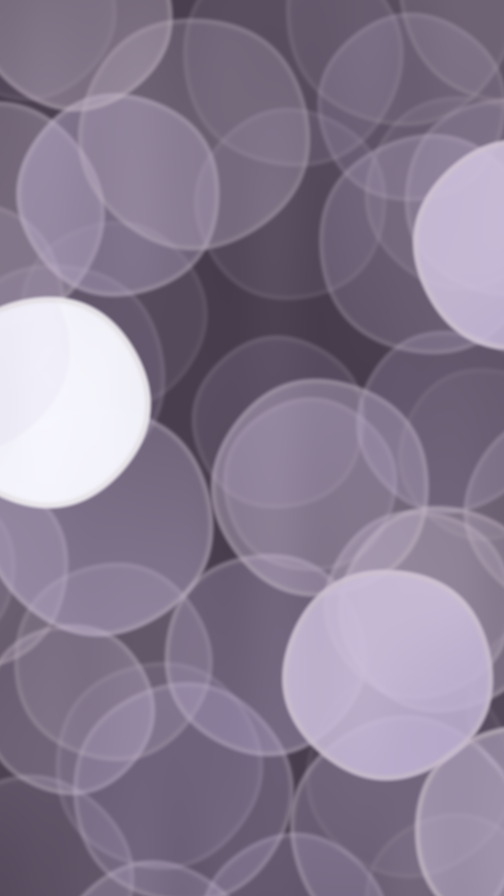
Give the GLSL for this background, as a Shadertoy shader.

```glsl
// Soft violet bokeh: translucent light discs with thin pale rims over a dusky ground.
// A jittered grid scatters faint discs; a short run of brighter ones follows the
// right side, and one nearly white disc glows at the left. Units: canvas widths.

const vec3 GROUND     = vec3(0.29, 0.25, 0.31);
const vec3 HAZE_GREY  = vec3(0.74, 0.69, 0.76);
const vec3 HAZE_BLUE  = vec3(0.72, 0.66, 0.83);
const vec3 LILAC      = vec3(0.80, 0.75, 0.86);
const vec3 WHITE      = vec3(0.96, 0.96, 0.99);
const vec3 RIM_COLOR  = vec3(0.82, 0.78, 0.77);
const ivec2 GRID      = ivec2(5, 8);
const float CELL      = 0.25;
const float JITTER    = 0.30;
const float EDGE_SOFT = 0.006;
const float RIM_WIDTH = 0.006;
const float WOBBLE    = 0.010;
const float GRAIN     = 0.035;
const vec2 WHITE_SPOT = vec2(0.088, 0.98);
const float BIG_RADIUS = 0.209;

vec3 hash32(vec2 p) {
    vec3 q = fract(vec3(p.xyx) * vec3(0.1031, 0.1030, 0.0973));
    q += dot(q, q.yxz + 33.33);
    return fract((q.xxy + q.yzz) * q.zyx);
}

float valueNoise(vec2 p) {
    vec2 i = floor(p), f = fract(p);
    f = f * f * (3.0 - 2.0 * f);
    float low  = mix(hash32(i).x, hash32(i + vec2(1, 0)).x, f.x);
    float high = mix(hash32(i + vec2(0, 1)).x, hash32(i + vec2(1, 1)).x, f.x);
    return mix(low, high, f.y);
}

// Slightly irregular disc: x = fill coverage, y = rim coverage.
vec2 disc(vec2 p, float radius, float turn) {
    float shape = 1.0 + WOBBLE * cos(5.0 * atan(p.y, p.x) + turn);
    float d = length(p) - radius * shape;
    float t = (d + RIM_WIDTH) / RIM_WIDTH;
    return vec2(1.0 - smoothstep(-EDGE_SOFT, EDGE_SOFT, d), exp(-t * t));
}

vec3 layDisc(vec3 base, vec2 mask, vec3 tint, float opacity, float rim) {
    base = mix(base, tint, mask.x * opacity);
    return mix(base, RIM_COLOR, mask.y * rim);
}

// Faint overlapping discs, dimmer toward the bottom.
vec3 faintDiscs(vec3 color, vec2 uv) {
    for (int row = 0; row < GRID.y; row++)
    for (int col = 0; col < GRID.x; col++) {
        vec2 cell = vec2(col, row);
        vec3 place = hash32(cell + 7.0);
        vec3 look  = hash32(cell * 3.0 + 41.0);
        vec2 center = cell * CELL + (place.xy - 0.5) * JITTER;
        float radius = mix(0.165, 0.235, place.z);
        vec2 p = uv - center;
        float slope = 1.0 + 0.18 * dot(p / radius, cos(look.z * 6.28 + vec2(0.0, 1.57)));
        float level = mix(0.72, 1.12, smoothstep(0.0, 1.0, center.y));
        float opacity = mix(0.07, 0.43, look.x) * level * slope;
        vec3 tint = mix(HAZE_GREY, HAZE_BLUE, look.y);
        color = layDisc(color, disc(p, radius, look.z * 6.28), tint, opacity, 0.05 + 0.16 * look.x);
    }
    return color;
}

// Strong lilac discs climbing the right side at growing steps.
vec3 brightDiscs(vec3 color, vec2 uv) {
    for (int n = 0; n < 3; n++) {
        float i = float(n);
        vec2 center = vec2(1.03 - 0.26 * mod(i, 2.0), 0.13 + 0.04 * i + 0.27 * i * i);
        vec2 p = uv - center;
        vec3 tint = mix(LILAC, HAZE_BLUE, 0.35 * smoothstep(-0.1, 0.25, p.x - p.y));
        float opacity = min(0.48 + 0.38 * i, 0.86);
        color = layDisc(color, disc(p, BIG_RADIUS, i * 2.0), tint, opacity, 0.38);
    }
    return color;
}

void mainImage(out vec4 fragColor, in vec2 fragCoord) {
    vec2 uv = fragCoord / iResolution.x;
    vec3 color = faintDiscs(GROUND, uv);
    color = brightDiscs(color, uv);

    // White disc, cooled a little inside an overlapping ghost disc.
    vec2 p = uv - WHITE_SPOT;
    float ghost = disc(p - vec2(-0.16, 0.11), BIG_RADIUS, 1.0).x;
    vec3 glow = mix(WHITE, LILAC, 0.12 * ghost);
    color = layDisc(color, disc(p, BIG_RADIUS, 0.5), glow, 0.98, 0.35);

    // Broad vertical mottling.
    color += GRAIN * (valueNoise(uv * vec2(11.0, 3.0)) - 0.5);
    fragColor = vec4(clamp(color, 0.0, 1.0), 1.0);
}
```
